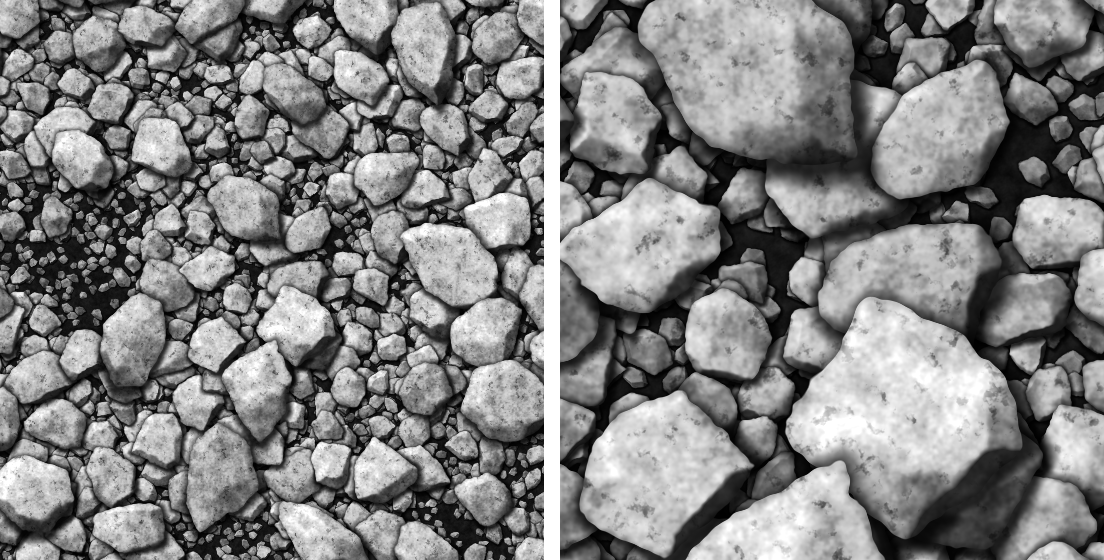
Left: the whole. Right: its middle third, enlarged.
Give the GLSL for this texture, as a WebGL 1 fragment shader.

```glsl
precision highp float;
// Bed of angular grey stones over gravel and dark soil, lit from the upper left.

uniform vec2 u_resolution;

#define LIGHT vec3(-0.38, 0.55, 0.74)
#define SOIL_TONE 0.08
#define AMBIENT 0.16
#define DIFFUSE 1.06
#define SHADOW_TONE 0.18
#define SHADOW_REACH 1.24
#define GRAIN_CONTRAST 0.95
#define FACET_SHARPNESS 26.0
#define CORNER_POWER 16.0
#define EDGE_WOBBLE 0.24
#define RELIEF 0.75

float hash(vec2 p) {
    return fract(sin(dot(p, vec2(127.1, 311.7))) * 43758.5453);
}

float noise(vec2 p) {
    vec2 i = floor(p), f = fract(p);
    f = f * f * (3.0 - 2.0 * f);
    return mix(mix(hash(i), hash(i + vec2(1.0, 0.0)), f.x),
               mix(hash(i + vec2(0.0, 1.0)), hash(i + 1.0), f.x), f.y);
}

float fbm(vec2 p) {
    float sum = 0.0, amp = 0.5;
    for (int i = 0; i < 4; i++) {
        p = mat2(1.6, 1.2, -1.2, 1.6) * p + 7.3;
        sum += amp * noise(p);
        amp *= 0.65;
    }
    return sum / 1.17;
}

mat2 rotation(float a) {
    return mat2(cos(a), sin(a), -sin(a), cos(a));
}

// Mottled mineral surface with fine grain and dark pits, centred on 1.
float rockTexture(vec2 p) {
    float mottle = fbm(p * 34.0) - 0.5;
    float grain = noise(p * 330.0) - 0.5;
    float pits = smoothstep(0.6, 0.8, fbm(p * 58.0 + 31.0));
    return 1.0 + GRAIN_CONTRAST * (mottle + 0.26 * grain - 0.4 * pits);
}

// Rounded polygon: x = gauge (1 on the outline), yz = slope of the facet at p.
vec3 stoneShape(vec2 p, vec2 id) {
    vec2 tilt = (vec2(hash(id + 3.1), hash(id + 4.7)) - 0.5) * 0.6;
    float top = mix(0.3, 0.55, hash(id + 5.3)) + dot(p, tilt);
    float weight = exp(-FACET_SHARPNESS * top);
    vec2 slope = -tilt * weight;
    float total = weight, gauge = 0.0;
    for (int i = 0; i < 7; i++) {
        vec2 key = id + float(i) * 1.37;
        float angle = (float(i) + 0.75 * hash(key + 11.0)) * 0.8976;
        vec2 side = vec2(cos(angle), sin(angle));
        float e = dot(p, side) / mix(0.7, 1.06, hash(key + 23.0));
        float steep = mix(0.45, 2.2, hash(key + 37.0));
        gauge += pow(max(e, 0.001), CORNER_POWER);
        weight = exp(-FACET_SHARPNESS * max((1.0 - e) * steep, -0.5));
        slope += side * steep * weight;
        total += weight;
    }
    return vec3(pow(gauge, 1.0 / CORNER_POWER), slope / total);
}

// Paints one layer of stones, with their shadows, over the tone below.
float scatter(float tone, vec2 uv, float cell, float presence, float bare, float brightness) {
    mat2 turn = rotation(cell * 61.0);
    vec2 q = turn * uv / cell + 40.0;
    vec2 wobble = vec2(fbm(q * 1.5), fbm(q * 1.5 + 19.0)) - 0.5;
    vec3 light = normalize(LIGHT);
    for (int j = -1; j <= 1; j++) {
        for (int i = -1; i <= 1; i++) {
            vec2 id = floor(q) + vec2(float(i), float(j));
            vec2 center = id + 0.5 + 0.6 * (vec2(hash(id), hash(id + 61.0)) - 0.5);
            vec2 place = (center - 40.0) * cell * turn;
            float patchy = bare * smoothstep(0.68, 0.82, noise(place * 5.0 + 8.0));
            if (hash(id + 83.0) > presence * (1.0 - patchy)) continue;

            float radius = mix(0.38, 0.58, hash(id + 97.0));
            float stretch = mix(1.0, 1.25, hash(id + 101.0));
            mat2 spin = rotation(6.2832 * hash(id + 113.0));
            vec2 offset = (q - center) * turn;
            vec2 p = spin * offset / radius * vec2(1.0 / stretch, stretch);
            if (dot(p, p) > 3.2) continue;
            vec3 shape = stoneShape(p + EDGE_WOBBLE * wobble, id);

            // Contact shadow, wider on the side away from the light
            float away = dot(offset / (length(offset) + 0.001), light.xy);
            float reach = smoothstep(0.97, SHADOW_REACH, shape.x + 0.12 * away);
            tone *= mix(SHADOW_TONE, 1.0, reach);

            // Facet lighting, darkened rim and surface grain
            float blur = 0.8 / (u_resolution.y * cell * radius);
            float cover = 1.0 - smoothstep(1.0 - blur, 1.0 + blur, shape.x);
            if (cover <= 0.0) continue;
            vec2 slope = shape.yz * spin * 0.75 + RELIEF * wobble;
            vec3 normal = normalize(vec3(slope, 1.0));
            float lit = AMBIENT + DIFFUSE * max(dot(normal, light), 0.0);
            float rim = mix(1.0, 0.7, smoothstep(0.9, 1.02, shape.x));
            float albedo = brightness * mix(0.68, 1.0, hash(id + 131.0));
            float stone = albedo * lit * rim * rockTexture(uv + fract(id * 0.37) * 3.0);
            stone -= 0.5 * max(stone - 0.74, 0.0);
            tone = mix(tone, stone, cover);
        }
    }
    return tone;
}

void main() {
    vec2 uv = gl_FragCoord.xy / u_resolution.y;
    float tone = SOIL_TONE * (0.2 + 1.6 * fbm(uv * 70.0));
    // Gravel first, largest stones last
    tone = scatter(tone, uv, 0.018, 0.85, 0.2, 0.62);
    tone = scatter(tone, uv, 0.033, 0.9, 0.7, 0.78);
    tone = scatter(tone, uv, 0.058, 0.93, 0.9, 0.9);
    tone = scatter(tone, uv, 0.094, 0.76, 0.9, 0.98);
    tone = scatter(tone, uv, 0.146, 0.5, 0.6, 1.04);
    gl_FragColor = vec4(vec3(clamp(tone, 0.0, 1.0)), 1.0);
}
```
